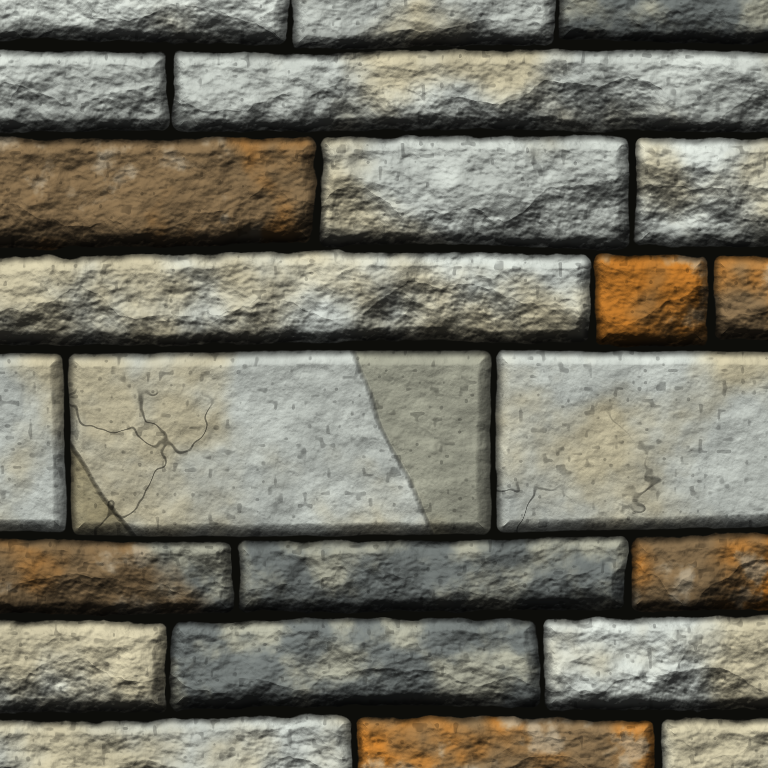
Reproduce this texture procedurally as a three.js fragment shader.

```glsl
// Dry-stacked wall of split-face stone: eight uneven courses of pale, ochre and slate blocks.
varying vec2 vUv;

#define COURSES 8
#define JOINT 0.0028
#define CORNER 0.011
#define EDGE_CHIP 0.011
#define RELIEF 0.034
#define GRAIN 0.0035
#define BREAK_SLOPE 0.42
#define WOBBLE 0.012
#define PALE vec3(0.73, 0.75, 0.72)
#define OCHRE vec3(0.72, 0.46, 0.18)
#define SLATE vec3(0.40, 0.42, 0.41)
#define GAP vec3(0.05, 0.05, 0.04)

struct Stone { vec4 box; float split; float slab; float kind; float seed; };

float hash(vec2 p) { return fract(sin(dot(p, vec2(127.1, 311.7))) * 43758.5453); }

float noise(vec2 p) {
  vec2 i = floor(p), f = fract(p);
  f = f * f * (3.0 - 2.0 * f);
  return mix(mix(hash(i), hash(i + vec2(1.0, 0.0)), f.x),
             mix(hash(i + vec2(0.0, 1.0)), hash(i + vec2(1.0, 1.0)), f.x), f.y);
}

float fbm(vec2 p) {
  float sum = 0.0, amp = 0.5;
  for (int i = 0; i < 5; i++) {
    sum += amp * noise(p);
    p = mat2(1.6, 1.2, -1.2, 1.6) * p + 7.3;
    amp *= 0.5;
  }
  return sum;
}

// Top edge, two upright joints, and one stone-kind digit per block:
// 0 pale, 1 ochre, 2 slate, 3 slate with an ochre stain
vec4 course(int i) {
  if (i == 0) return vec4(0.068, 0.461, 0.855, 10.0);
  if (i == 1) return vec4(0.198, 0.219, 0.703, 20.0);
  if (i == 2) return vec4(0.303, 0.306, 0.819, 321.0);
  if (i == 3) return vec4(0.544, 0.087, 0.642, 0.0);
  if (i == 4) return vec4(0.670, 0.772, 0.922, 13.0);
  if (i == 5) return vec4(0.822, 0.413, 0.821, 100.0);
  if (i == 6) return vec4(0.934, 0.222, 2.0, 0.0);
  return vec4(1.04, 0.376, 0.724, 2.0);
}

Stone findStone(vec2 p) {
  Stone s;
  float base = -0.06;
  for (int i = 0; i < COURSES; i++) {
    vec4 c = course(i);
    if (p.y < c.x || i == COURSES - 1) {
      float column = step(c.y, p.x) + step(c.z, p.x);
      float left = column < 0.5 ? -0.1 : (column < 1.5 ? c.y : c.z);
      float right = column < 0.5 ? c.y : (column < 1.5 ? c.z : max(1.1, c.z));
      s.seed = hash(vec2(column + 3.0, float(i) + 1.0));
      s.box = vec4(left, base + 0.007 * s.seed, right, c.x);
      s.split = i == 3 ? 0.0 : 1.0;
      s.slab = (i == 3 && column > 0.5 && column < 1.5) ? 1.0 : 0.0;
      s.kind = mod(floor(c.w / pow(10.0, 2.0 - column) + 0.01), 10.0);
      break;
    }
    base = c.x;
  }
  return s;
}

// Depth inside a rounded block with chipped edges
float insideDepth(vec2 p, Stone s) {
  vec2 q = abs(p - 0.5 * (s.box.xy + s.box.zw)) - 0.5 * (s.box.zw - s.box.xy) + JOINT + CORNER;
  float box = length(max(q, 0.0)) + min(max(q.x, q.y), 0.0) - CORNER;
  return -box - EDGE_CHIP * (fbm(p * 32.0) - 0.42) * mix(0.5, 1.0, s.split);
}

// Raised layer of the big slab, bounded by two slanted breaks
float slabLayer(vec2 p) {
  float right = (0.456 + 0.458 * (0.544 - p.y) - p.x) * 0.9;
  float left = (p.x - 0.081 - 0.725 * (0.434 - p.y)) * 0.8;
  return smoothstep(-0.004, 0.004, min(right, left) + 0.012 * (fbm(p * 22.0) - 0.48));
}

float relief(vec2 p, Stone s) {
  float tall = s.box.w - s.box.y;
  float breakLine = tall * (0.08 + 0.6 * noise(vec2(p.x * 11.0, s.seed * 50.0))) + 0.05 * (fbm(p * 18.0) - 0.5);
  float h = 0.010 * smoothstep(0.0, 0.018, insideDepth(p, s));
  h += s.split * BREAK_SLOPE * min(p.y - s.box.y - breakLine, 0.0);
  h += RELIEF * mix(0.25, 1.0, s.split) * fbm(p * vec2(12.0, 17.0) + s.seed * 40.0);
  h -= 0.6 * RELIEF * s.split * abs(fbm(p * vec2(8.0, 11.0) + s.seed * 70.0) - 0.48);
  return h + GRAIN * fbm(p * 60.0) + 0.007 * s.slab * slabLayer(p);
}

vec3 stoneColor(vec2 p, Stone s) {
  float patches = fbm(p * 7.0 + s.seed * 30.0), mottle = fbm(p * 22.0 + s.seed * 60.0);
  vec3 pale = mix(PALE, vec3(0.72, 0.69, 0.58), smoothstep(0.42, 0.72, patches));
  vec3 ochre = mix(OCHRE, vec3(0.47, 0.39, 0.28), smoothstep(0.38, 0.62, patches));
  ochre = mix(ochre, vec3(0.62, 0.58, 0.50), 0.7 * smoothstep(0.54, 0.70, mottle));
  vec3 slate = mix(SLATE, vec3(0.56, 0.56, 0.50), smoothstep(0.40, 0.72, mottle));
  float across = (p.x - s.box.x) / (s.box.z - s.box.x);
  float stain = smoothstep(-0.1, 0.15, 0.68 - across + 1.1 * (patches - 0.48));
  vec3 color = s.kind < 0.5 ? pale : s.kind < 1.5 ? ochre : s.kind < 2.5 ? slate : mix(slate, ochre, stain);
  color *= 0.92 + 0.14 * s.seed + 0.25 * (mottle - 0.48);
  // Pores and hairline cracks
  color *= 1.0 - 0.22 * smoothstep(0.76, 0.92, noise(p * 130.0));
  float crack = 1.0 - smoothstep(0.001, 0.006, abs(fbm(p * 5.0 + 4.0) - 0.5));
  color *= 1.0 - 0.4 * crack * (1.0 - s.split) * smoothstep(0.45, 0.6, noise(p * 9.0));
  vec3 layerTint = mix(vec3(0.86, 0.84, 0.78), vec3(1.02), slabLayer(p));
  return color * mix(vec3(1.0), layerTint, s.slab);
}

void main() {
  vec2 p = vUv + WOBBLE * (vec2(noise(vUv * vec2(4.0, 9.0)), noise(vUv * vec2(5.0, 3.0) + 20.0)) - 0.5);
  Stone s = findStone(p);
  float depth = insideDepth(p, s), h = relief(p, s);
  // Light from the upper left, with contact shadow along the edges and underside
  vec2 e = vec2(0.0015, 0.0), slope = vec2(relief(p + e.xy, s) - h, relief(p + e.yx, s) - h) / e.x;
  float light = max(dot(normalize(vec3(-slope, 1.0)), normalize(vec3(-0.25, 0.6, 0.75))), 0.0);
  float shadow = mix(0.45, 1.0, smoothstep(0.0, 0.011, depth));
  shadow *= mix(0.55, 1.0, smoothstep(0.0, mix(0.012, 0.038, s.split), p.y - s.box.y));
  vec3 color = stoneColor(p, s) * (0.22 + 0.98 * light) * shadow;
  gl_FragColor = vec4(mix(GAP, color, smoothstep(-0.001, 0.0015, depth)), 1.0);
}
```
